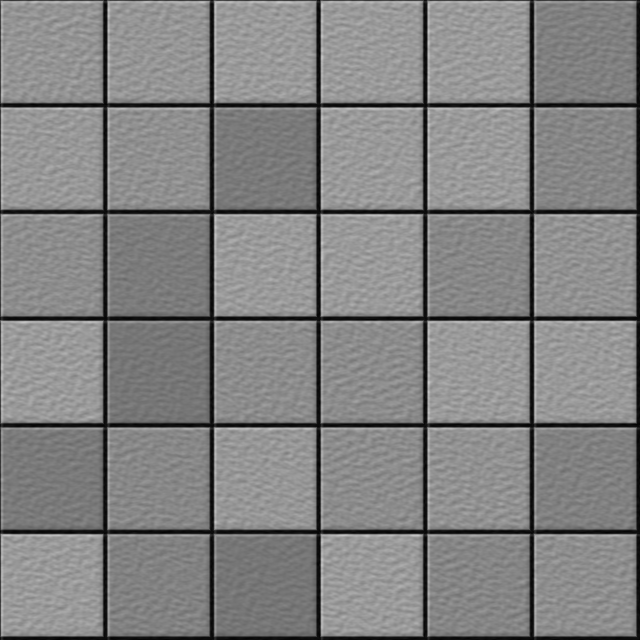
A WebGL 1 fragment shader for this pattern:

```glsl
precision highp float;
// Six by six square stone tiles in varied greys, parted by narrow black grooves.
// Each tile has a bevel lit from the upper left and a fine leathery grain,
// made by embossing stretched, turned gradient noise.

uniform vec2 u_resolution;

const float TILES = 6.0;
const float GROOVE_CENTRE = 0.987;
const vec2 GRAIN_SCALE = vec2(13.0, 25.0);
const vec2 LIGHT_STEP = vec2(0.14, 0.42);

float hash(vec2 p) {
  return fract(sin(dot(p, vec2(127.1, 311.7))) * 43758.5);
}

vec2 gradientAt(vec2 cell) {
  float angle = 6.2832 * hash(cell);
  return vec2(cos(angle), sin(angle));
}

float gradientNoise(vec2 p) {
  vec2 i = floor(p);
  vec2 f = p - i;
  vec2 u = f * f * f * (f * (f * 6.0 - 15.0) + 10.0);
  vec2 e = vec2(1.0, 0.0);
  float a = dot(gradientAt(i), f);
  float b = dot(gradientAt(i + e.xy), f - e.xy);
  float c = dot(gradientAt(i + e.yx), f - e.yx);
  float d = dot(gradientAt(i + e.xx), f - e.xx);
  return mix(mix(a, b, u.x), mix(c, d, u.x), u.y);
}

vec2 turn(vec2 p, float angle) {
  float c = cos(angle);
  float s = sin(angle);
  return vec2(c * p.x - s * p.y, s * p.x + c * p.y);
}

// The octaves are turned apart to hide the noise lattice.
float grainHeight(vec2 p) {
  return gradientNoise(turn(p, 0.6)) + 0.5 * gradientNoise(turn(p, 1.9) * 1.7 + 7.3);
}

// Slope of the grain along the light direction.
float emboss(vec2 p, vec2 lightStep) {
  return grainHeight(p + lightStep) - grainHeight(p - lightStep);
}

// The curve pushes tiles apart into light and dark groups.
float tileTone(vec2 id) {
  return mix(0.462, 0.602, smoothstep(0.08, 0.72, hash(id + 3.7)));
}

// The profiles take the signed distance from a groove centre, in tiles.
float grooveMask(float s, float blur) {
  return 1.0 - smoothstep(0.020 - blur, 0.020 + blur, abs(s));
}

float litEdge(float s) {
  return smoothstep(0.014, 0.028, s) * (1.0 - smoothstep(0.028, 0.055, s));
}

float shadedEdge(float s) {
  return smoothstep(-0.075, -0.022, s) * (1.0 - step(0.0, s));
}

void main() {
  // Tile space runs rightwards and downwards.
  vec2 uv = gl_FragCoord.xy / u_resolution;
  vec2 p = vec2(uv.x, 1.0 - uv.y) * TILES;
  vec2 shifted = p + 1.0 - GROOVE_CENTRE;
  vec2 id = floor(shifted);
  vec2 s = fract(shifted + 0.5) - 0.5;
  float pixel = TILES / min(u_resolution.x, u_resolution.y);

  // Grained face, fainter on dark tiles.
  float tone = tileTone(id);
  float grain = emboss(p * GRAIN_SCALE + id * 17.0, LIGHT_STEP);
  float face = tone + grain * 0.075 * smoothstep(0.25, 0.62, tone);

  // Shadow at the lower right, groove, then highlight at the upper left.
  face *= 1.0 - 0.12 * max(shadedEdge(s.x), shadedEdge(s.y));
  float blur = max(0.012, 0.8 * pixel);
  float groove = max(grooveMask(s.x, blur), grooveMask(s.y, blur));
  float grey = mix(face, 0.045 + 0.03 * grain, groove);
  grey += 0.12 * max(litEdge(s.x), litEdge(s.y));

  gl_FragColor = vec4(vec3(clamp(grey, 0.0, 1.0)), 1.0);
}
```
